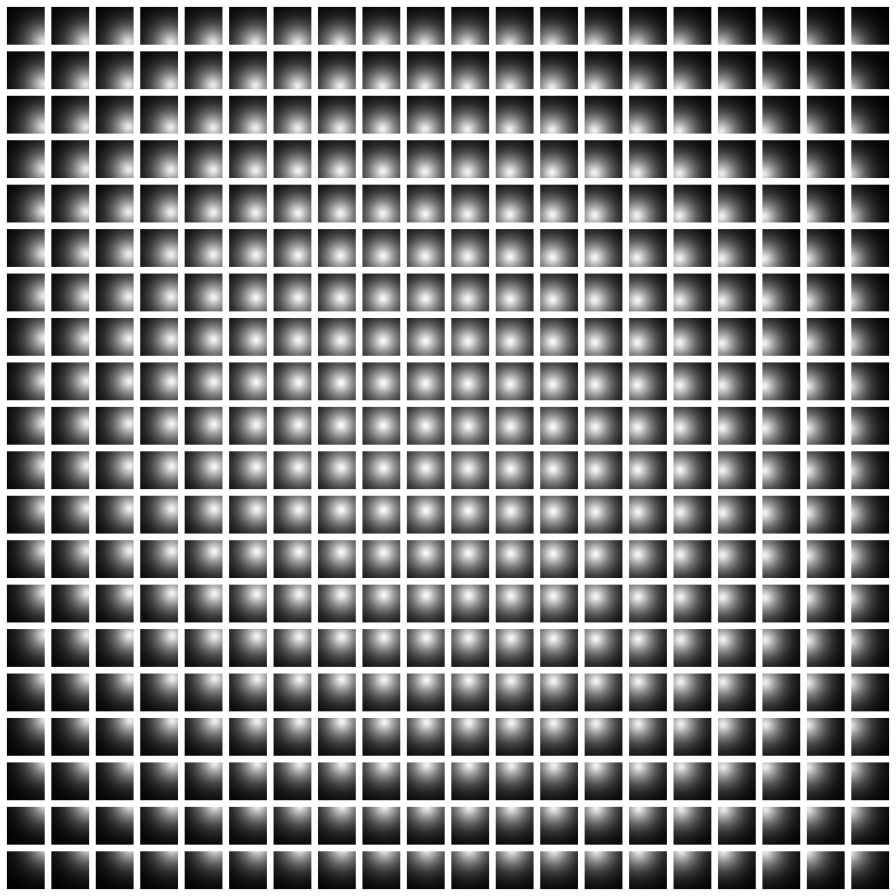
A three.js fragment shader for this pattern:

```glsl
varying vec2 vUv;

const float COUNT = 20.0;                   // tiles across and down
const float PITCH = 0.0496;                 // distance between tile centres
const float TILE = 0.0422;                  // side of a tile
const vec2 CENTRED_TILE = vec2(9.0, 10.0);  // tile whose glow sits in its middle
const float DRIFT = 0.055;                  // glow shift per tile, in tile sides
const vec2 SKEW = vec2(0.003, 0.008);       // sideways shift per row, and per column
const float CORE = 0.06;                    // radius of the soft glow core
const float FALLOFF = 1.85;
const float FALLOFF_SQUARED = 1.3;
const float PEAK = 0.98;
const float VIGNETTE = 0.12;                // dimming of glows towards the border
const vec3 PAPER = vec3(0.995);

// Centre of the glow relative to the tile centre, in tile sides
vec2 glowCentre(vec2 tile) {
  vec2 steps = tile - CENTRED_TILE;
  return -DRIFT * steps - SKEW * steps.yx;
}

// Radial light that fades from a rounded core
float glow(vec2 offset) {
  float r = sqrt(dot(offset, offset) + CORE * CORE) - CORE;
  return PEAK * exp(-r * (FALLOFF + FALLOFF_SQUARED * r));
}

// Antialiased coverage of a square
float squareMask(vec2 p, float side) {
  float pixel = max(fwidth(vUv.x), 1e-5);
  vec2 inside = clamp((0.5 * side - abs(p)) / pixel + 0.5, 0.0, 1.0);
  return inside.x * inside.y;
}

void main() {
  // Grid centred on the canvas
  vec2 grid = (vUv - 0.5) / PITCH + 0.5 * COUNT;
  vec2 tile = clamp(floor(grid), 0.0, COUNT - 1.0);
  vec2 local = (grid - tile - 0.5) * PITCH;

  // Light inside the tile
  vec2 fromMiddle = (tile + 0.5) / COUNT * 2.0 - 1.0;
  float light = glow(local / TILE - glowCentre(tile));
  light *= 1.0 - VIGNETTE * 0.5 * dot(fromMiddle, fromMiddle);

  vec3 color = mix(PAPER, vec3(light), squareMask(local, TILE));
  gl_FragColor = vec4(color, 1.0);
}
```
